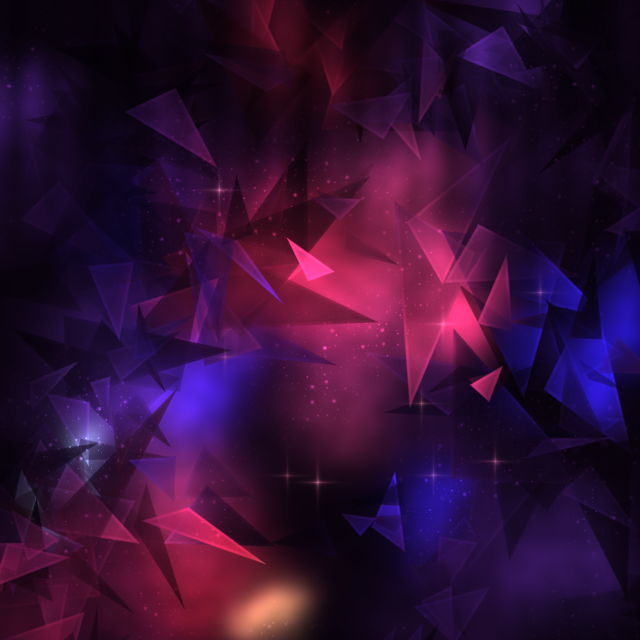
Write a WebGL 2 fragment shader that draws this background.

```glsl
#version 300 es
precision highp float;
// Dark cosmic field of crystal shards lit by crimson, violet and blue glows.
uniform vec2 u_resolution;
out vec4 fragColor;

const float TAU = 6.2831853;

vec4 hash(float n) {
    return fract(sin((n + 1.0) * vec4(12.989, 78.233, 39.346, 53.127)) * 4375.85);
}

vec2 gradientAt(vec2 cell) {
    float angle = TAU * fract(sin(dot(cell, vec2(127.1, 311.7))) * 4375.85);
    return vec2(cos(angle), sin(angle));
}

float noise(vec2 p) {
    vec2 i = floor(p), f = p - i;
    vec2 u = f * f * f * (f * (f * 6.0 - 15.0) + 10.0), e = vec2(1, 0);
    return mix(mix(dot(gradientAt(i), f), dot(gradientAt(i + e), f - e), u.x),
               mix(dot(gradientAt(i + e.yx), f - e.yx), dot(gradientAt(i + 1.0), f - 1.0), u.x), u.y);
}

float glow(vec2 p, float x, float y, float radius) {
    vec2 d = (p - vec2(x, y)) / radius;
    return exp(-dot(d, d));
}

// Soft coloured light behind the shards
vec3 light(vec2 p) {
    p += 0.06 * vec2(noise(p * 6.0), noise(p * 6.0 + 9.0));
    vec3 crimson = vec3(0.72, 0.11, 0.20), rose = vec3(0.66, 0.19, 0.36);
    vec3 violet = vec3(0.40, 0.18, 0.74), blue = vec3(0.12, 0.07, 0.72);
    vec3 c = vec3(0.042, 0.013, 0.062);
    c += vec3(0.09, 0.03, 0.14) * smoothstep(-0.15, 0.6, noise(p * 3.5 + 4.0));
    c += crimson * (glow(p, 0.44, 0.58, 0.13) + 0.7 * glow(p, 0.48, 0.95, 0.09));
    c += crimson * (0.9 * glow(p, 0.29, 0.09, 0.11) + 0.4 * glow(p, 0.04, 0.05, 0.10));
    c += rose * (0.9 * glow(p, 0.58, 0.54, 0.11) + 0.75 * glow(p, 0.65, 0.72, 0.09));
    c += rose * (0.6 * glow(p, 0.54, 0.36, 0.08) + 0.7 * glow(p, 0.29, 0.24, 0.09));
    c += vec3(0.95, 0.20, 0.38) * glow(p, 0.73, 0.52, 0.06);
    c += violet * (glow(p, 0.21, 0.40, 0.11) + 0.45 * glow(p, 0.88, 0.13, 0.10));
    c += violet * (0.4 * glow(p, 0.02, 0.83, 0.07) + 0.35 * glow(p, 0.78, 0.96, 0.09));
    c += blue * (0.9 * glow(p, 0.32, 0.40, 0.09) + 0.8 * glow(p, 0.67, 0.21, 0.065));
    c += blue * (glow(p, 0.97, 0.49, 0.07) + 0.4 * glow(p, 0.21, 0.64, 0.09));
    c += vec3(0.85, 0.62, 0.40) * glow(p, 0.41, 0.04, 0.05);
    return c + vec3(0.40, 0.52, 0.60) * glow(p, 0.12, 0.31, 0.045);
}

// Signed distance to the line a-b, negative on its left
float side(vec2 p, vec2 a, vec2 b) {
    vec2 e = normalize(b - a);
    return dot(p - a, vec2(e.y, -e.x));
}

// Scattered motes, with a soft halo
float dust(vec2 p, float scale) {
    vec2 cell = floor(p * scale);
    vec4 h = hash(dot(cell, vec2(1.37, 7.91)) + scale);
    float d = length(fract(p * scale) - 0.25 - 0.5 * h.xy);
    return step(0.55, h.z) * h.w * (smoothstep(0.13, 0.03, d) + 0.25 * smoothstep(0.25, 0.0, d));
}

void main() {
    vec2 p = gl_FragCoord.xy / u_resolution.y;
    float pixel = 1.0 / u_resolution.y;
    vec3 color = light(p) * 0.85;

    // Fans of spikes, large ones first, each refracting the light elsewhere
    for (float i = 0.0; i < 210.0; i++) {
        vec4 group = hash(floor(i / 5.0) + 40.0), h = hash(i + 300.0), k = hash(i + 700.0);
        vec2 root = group.xy * 1.1 - 0.05 + (h.xy - 0.5) * 0.12;
        float size = mix(0.24, 0.07, i / 210.0) * (0.6 + 0.8 * h.z);
        if (distance(p, root) > size) continue;

        float angle = TAU * (group.z + 0.65 * k.x);
        vec2 dir = vec2(cos(angle), sin(angle)), across = vec2(-dir.y, dir.x);
        vec2 tip = root + dir * size;
        vec2 left = root + size * ((0.1 + 0.35 * k.y) * across + (k.z - 0.5) * 0.5 * dir);
        vec2 right = root - size * ((0.08 + 0.3 * k.w) * across + (h.w - 0.5) * 0.5 * dir);
        float d = max(side(p, tip, left), max(side(p, left, right), side(p, right, tip)));
        float mask = smoothstep(pixel, -pixel, d);
        if (mask <= 0.0) continue;

        float along = clamp(dot(p - root, dir) / size, 0.0, 1.0);
        float tone = mix(0.3, 1.45, smoothstep(0.15, 0.9, k.z)) * mix(1.15, 0.75, along);
        vec3 facet = light(p + (k.yw - 0.5) * 0.2) * tone;
        facet *= 1.0 + 0.25 * smoothstep(3.0 * pixel, 0.0, abs(d + 0.002));
        color = mix(color, facet, mask * (0.45 + 0.5 * h.w) * mix(0.65, 1.0, along));
    }

    // Hanging dark streaks and a smoky mottle
    float streak = noise(vec2(p.x * 22.0, p.y * 2.5));
    color *= 1.0 + 0.9 * streak * smoothstep(0.45, 0.9, p.y);
    color *= 1.0 + 0.3 * noise(p * 9.0) + 0.18 * noise(p * 27.0);

    // Dust drifts, brightest inside the lit clouds
    vec3 haze = light(p);
    float drift = smoothstep(-0.2, 0.45, noise(p * 5.0 + 20.0));
    float motes = dust(p, 34.0) + 0.8 * dust(p + 0.37, 62.0) + 0.6 * dust(p + 0.71, 105.0);
    color += motes * drift * (haze * 0.6 + vec3(0.09, 0.03, 0.08));

    // A few four-pointed glints
    for (float i = 0.0; i < 9.0; i++) {
        vec4 h = hash(i + 90.0);
        vec2 q = abs(p - 0.2 - 0.65 * h.xy);
        float cross4 = exp(-q.x * 450.0 - q.y * 70.0) + exp(-q.y * 450.0 - q.x * 70.0);
        color += (0.2 + 0.3 * h.z) * cross4 * vec3(0.9, 0.5, 0.6);
    }

    fragColor = vec4(clamp(color, 0.0, 1.0), 1.0);
}
```
